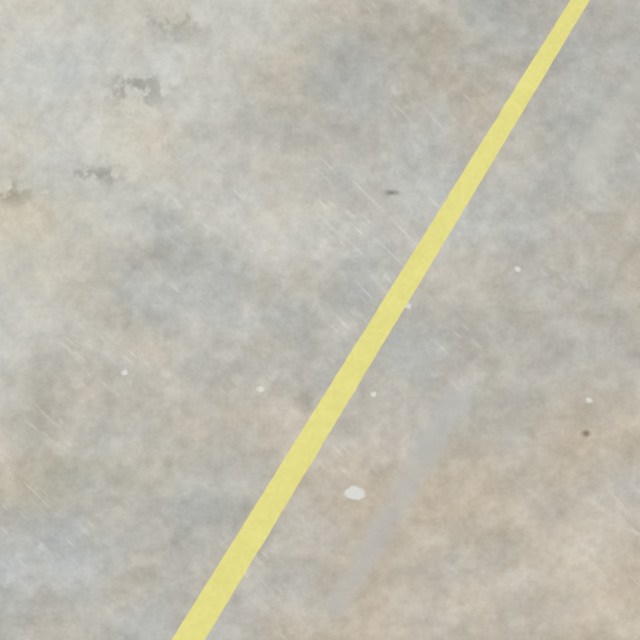
A WebGL 1 fragment shader for this texture:

```glsl
precision highp float;
uniform vec2 u_resolution;

float hash(vec2 p) {
  vec3 q = fract(vec3(p.xyx) * vec3(0.1031, 0.1030, 0.0973));
  q += dot(q, q.yzx + 33.33);
  return fract((q.x + q.y) * q.z);
}

float noise(vec2 p) {
  vec2 i = floor(p), f = fract(p);
  f = f * f * (3.0 - 2.0 * f);
  return mix(mix(hash(i), hash(i + vec2(1.0, 0.0)), f.x),
             mix(hash(i + vec2(0.0, 1.0)), hash(i + 1.0), f.x), f.y);
}

// Fractal noise centred on zero
float fbm(vec2 p) {
  float sum = 0.0, amp = 0.5;
  for (int i = 0; i < 5; i++) {
    sum += amp * (noise(p) - 0.5);
    p = mat2(1.6, 1.2, -1.2, 1.6) * p + 7.3;
    amp *= 0.55;
  }
  return sum;
}

float blob(vec2 p, vec2 center, vec2 radius) {
  vec2 d = (p - center) / radius;
  return exp(-dot(d, d));
}

float segment(vec2 p, vec2 a, vec2 b) {
  vec2 d = b - a;
  return length(p - a - d * clamp(dot(p - a, d) / dot(d, d), 0.0, 1.0));
}

vec3 concrete(vec2 p) {
  float broad = fbm(p * vec2(4.0, 6.0) + 3.0);
  float mottled = fbm(p * vec2(15.0, 20.0) + 19.0);
  float fine = fbm(p * 65.0 + 41.0);
  vec2 warped = p + 0.09 * vec2(broad, mottled);

  // Pale upper left, tan lower right, cool grey between
  vec3 col = vec3(0.725, 0.718, 0.687);
  float pale = smoothstep(0.12, -0.12, warped.x - 0.8 * (warped.y - 0.38) + 0.12 * broad);
  col = mix(col, vec3(0.785, 0.777, 0.738), pale);
  float tan = smoothstep(-0.12, 0.25, 0.55 * warped.x - warped.y + 0.07 + 0.3 * broad)
            * smoothstep(0.3, 0.6, warped.x);
  col = mix(col, vec3(0.765, 0.727, 0.665), tan * 0.85);
  col += vec3(0.0, -0.008, -0.03) * blob(warped, vec2(0.08, 0.25), vec2(0.2, 0.07));
  col += vec3(0.015, 0.003, -0.02) * blob(warped, vec2(0.05, 0.64), vec2(0.2, 0.07));
  col += vec3(0.035, 0.04, 0.045) * blob(warped, vec2(0.42, 0.66), vec2(0.16, 0.06));
  col += vec3(0.02, 0.028, 0.04) * blob(warped, vec2(0.08, 0.14), vec2(0.2, 0.05));
  col -= vec3(0.03, 0.034, 0.04) * blob(warped, vec2(0.72, 0.86), vec2(0.2, 0.07));

  // Mottling, warm and cool stains, grain
  col += 0.07 * broad + 0.12 * mottled * mix(1.0, 0.55, pale) + 0.09 * fine;
  col += vec3(0.05, 0.0, -0.06) * fbm(p * 9.0 + 67.0);
  col += 0.025 * (noise(p * 240.0) - 0.5);

  // Trowel scratches
  vec2 along = vec2(p.x + p.y, p.y - p.x);
  float scratch = smoothstep(0.7, 0.95, noise(along * vec2(130.0, 25.0)))
                * smoothstep(0.0, 0.2, fbm(p * 7.0 + 29.0));
  return col + 0.045 * scratch * (1.0 - pale);
}

// Small chips scattered through a grid of cells
float chips(vec2 p, float cells, float density) {
  vec2 id = floor(p * cells);
  vec2 center = 0.2 + 0.6 * vec2(hash(id + 11.0), hash(id + 47.0));
  float d = length((fract(p * cells) - center) * vec2(0.8, 1.0)) / cells;
  d += 0.003 * (noise(p * 220.0) - 0.5);
  return smoothstep(0.006, 0.002, d) * step(hash(id + 83.0), density);
}

void main() {
  vec2 p = gl_FragCoord.xy / u_resolution;
  float px = 1.0 / u_resolution.y;
  vec3 col = concrete(p);
  float rough = fbm(p * 38.0 + 5.0);

  // Faint worn tracks beside the stripe
  float track = smoothstep(0.03, 0.008, segment(p, vec2(0.71, 0.37), vec2(0.53, 0.06)) + 0.025 * rough);
  col = mix(col, vec3(0.735, 0.733, 0.72), 0.6 * track);
  float upperTrack = smoothstep(0.03, 0.01, segment(p, vec2(1.02, 0.9), vec2(0.91, 0.74)) + 0.025 * rough);
  col = mix(col, vec3(0.77, 0.765, 0.73), 0.5 * upperTrack);

  // Dark pitted stains
  float pits = blob(p, vec2(0.22, 0.86), vec2(0.05, 0.035))
             + blob(p, vec2(0.15, 0.727), vec2(0.05, 0.015))
             + blob(p, vec2(0.01, 0.7), vec2(0.035, 0.02))
             + 0.7 * blob(p, vec2(0.27, 0.97), vec2(0.06, 0.03));
  col -= 0.15 * pits * smoothstep(-0.04, 0.18, rough);
  col -= 0.08 * blob(p, vec2(0.477, 0.375), vec2(0.014, 0.02));
  col -= 0.2 * blob(p, vec2(0.612, 0.699), vec2(0.011, 0.004));
  col -= 0.22 * blob(p, vec2(0.916, 0.323), vec2(0.006, 0.005));

  // White chips, with one larger flake
  float band = smoothstep(0.3, 0.36, p.y) * smoothstep(0.74, 0.66, p.y);
  col = mix(col, vec3(0.88, 0.88, 0.86), 0.8 * band * chips(p, 9.0, 0.22));
  float flake = length((p - vec2(0.555, 0.229)) * vec2(0.6, 1.0)) + 0.015 * rough;
  col = mix(col, vec3(0.85, 0.85, 0.83), smoothstep(0.012, 0.007, flake));

  // Yellow stripe narrowing with distance
  float left = mix(0.268, 0.891, p.y), right = mix(0.32, 0.922, p.y);
  float inside = min(p.x - left, right - p.x) * 0.85 + 0.002 * rough;
  vec3 paint = vec3(0.893, 0.868, 0.54) + 0.03 * rough + 0.025 * (noise(p * 180.0) - 0.5);
  col = mix(col, paint, smoothstep(-px, px, inside));

  gl_FragColor = vec4(clamp(col, 0.0, 1.0), 1.0);
}
```
